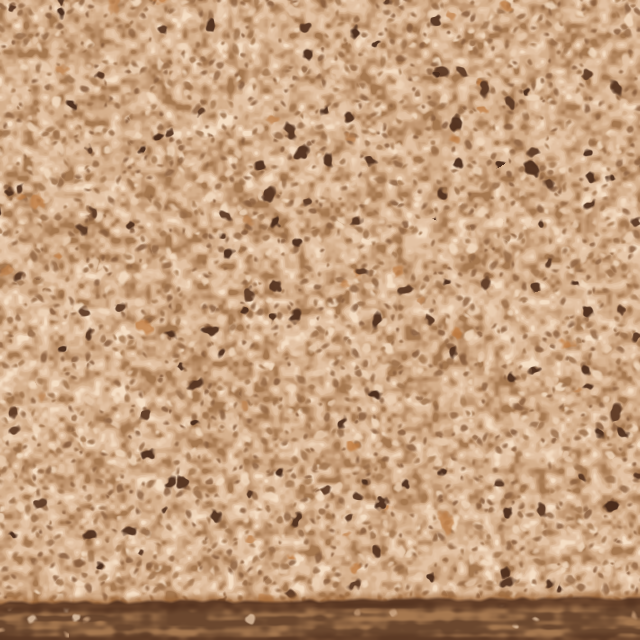
A WebGL 2 fragment shader for this texture:

```glsl
#version 300 es
precision highp float;
// Fine sandy stone above a dark weathered ledge. Layered value noise is
// mapped to a tan colour ramp, then soft elongated specks are scattered on
// jittered grids; the ledge is built from horizontally stretched noise.

uniform vec2 u_resolution;
out vec4 fragColor;

const vec3 UMBER  = vec3(0.27, 0.15, 0.09);
const vec3 BROWN  = vec3(0.51, 0.34, 0.22);
const vec3 SIENNA = vec3(0.65, 0.47, 0.31);
const vec3 TAN    = vec3(0.76, 0.59, 0.44);
const vec3 SAND   = vec3(0.84, 0.69, 0.55);
const vec3 CREAM  = vec3(0.89, 0.76, 0.64);
const vec3 IVORY  = vec3(0.96, 0.87, 0.77);
const vec3 OCHRE  = vec3(0.76, 0.47, 0.22);

float hash(vec2 p) {
    return fract(sin(dot(p, vec2(127.1, 311.7))) * 43758.5453);
}

vec2 hash2(vec2 p) {
    return vec2(hash(p), hash(p + vec2(37.2, 17.9)));
}

float noise(vec2 p) {
    vec2 i = floor(p), f = fract(p);
    f = f * f * (3.0 - 2.0 * f);
    float low = mix(hash(i), hash(i + vec2(1, 0)), f.x);
    float high = mix(hash(i + vec2(0, 1)), hash(i + vec2(1, 1)), f.x);
    return mix(low, high, f.y);
}

// Scattered soft ovals: x is coverage, y a random shade of the top speck.
// Radii are in cells, softness in canvas units.
vec2 specks(vec2 uv, float cells, float density, vec2 radii, float softness, float seed) {
    vec2 p = uv * cells;
    p += 0.22 * (vec2(noise(uv * 130.0 + seed), noise(uv * 130.0 - seed)) - 0.5);
    vec2 home = floor(p), best = vec2(0.0);
    for (int y = -1; y <= 1; y++) {
        for (int x = -1; x <= 1; x++) {
            vec2 cell = home + vec2(x, y);
            vec2 key = cell + seed;
            if (hash(key + 5.3) > density) continue;
            vec2 d = p - cell - hash2(key);
            float angle = 6.2832 * hash(key + 9.1);
            float c = cos(angle), s = sin(angle);
            d = mat2(c, -s, s, c) * d;
            d.x /= 1.0 + 0.8 * hash(key + 3.7);
            float pick = hash(key + 13.4);
            float radius = mix(radii.x, radii.y, pick * pick);
            float soft = softness * cells;
            float cover = 1.0 - smoothstep(radius - soft, radius + soft, length(d));
            if (cover > best.x) best = vec2(cover, hash(key + 21.6));
        }
    }
    return best;
}

// Tan ramp over a tone measured in standard deviations from the mean.
vec3 sandRamp(float tone) {
    vec3 col = mix(SIENNA, TAN, smoothstep(-2.2, -0.9, tone));
    col = mix(col, SAND, smoothstep(-1.1, 0.1, tone));
    col = mix(col, CREAM, smoothstep(0.1, 1.2, tone));
    return mix(col, IVORY, smoothstep(1.3, 2.8, tone));
}

vec3 sandColor(vec2 uv) {
    // Mottled ground
    float grain = 0.6 * noise(uv * 72.0) + 0.4 * noise(uv * 125.0 + 41.0);
    float drift = noise(uv * 6.0 + 8.0) - 0.5;
    vec3 col = sandRamp((grain - 0.5) / 0.145 + 0.5 * drift + 0.1);

    // Pale, brown, ochre and dark grains
    vec2 pale = specks(uv, 52.0, 0.24, vec2(0.16, 0.36), 0.0026, 11.0);
    col = mix(col, mix(CREAM, IVORY, pale.y), 0.85 * pale.x);
    vec2 brown = specks(uv, 64.0, 0.40, vec2(0.15, 0.33), 0.0024, 53.0);
    col = mix(col, mix(BROWN, SIENNA, brown.y), 0.8 * brown.x);
    vec2 ochre = specks(uv, 24.0, 0.06, vec2(0.10, 0.24), 0.003, 87.0);
    col = mix(col, mix(OCHRE, TAN, 0.5 * ochre.y), 0.75 * ochre.x);
    float cluster = smoothstep(0.35, 0.0, length((uv - vec2(0.75, 0.78)) * vec2(0.9, 1.0)));
    vec2 dark = specks(uv, 32.0, 0.13 + 0.16 * cluster,
                       vec2(0.15, 0.27 + 0.12 * cluster), 0.0021, 129.0);
    return mix(col, mix(UMBER, BROWN, 0.45 * dark.y), 0.95 * dark.x);
}

vec3 ledgeColor(vec2 uv, float depth) {
    // Streaked face between a dark lip and a dark foot
    float streak = 0.6 * noise(uv * vec2(14.0, 150.0)) + 0.4 * noise(uv * vec2(70.0, 110.0));
    vec3 col = mix(BROWN * 0.82, SIENNA, smoothstep(0.3, 0.85, streak));
    float lip = 1.0 - smoothstep(0.008, 0.023, depth);
    float foot = 1.0 - smoothstep(0.002, 0.013, uv.y + 0.008 * (streak - 0.5));
    col = mix(col, mix(UMBER, BROWN, 0.4 * streak + 0.15), max(0.85 * lip, 0.65 * foot));

    // Loose pale grains, gathered toward the left
    float gather = 1.0 - smoothstep(0.08, 0.22, uv.x);
    vec2 chips = specks(uv, 50.0, 0.05 + 0.40 * gather, vec2(0.16, 0.36), 0.0025, 171.0);
    return mix(col, mix(TAN, IVORY, chips.y), 0.8 * chips.x * (1.0 - lip));
}

void main() {
    vec2 uv = gl_FragCoord.xy / u_resolution;
    float edge = 0.059 + 0.007 * uv.x + 0.006 * (noise(vec2(uv.x * 60.0, 3.0)) - 0.5);
    float depth = edge - uv.y;
    vec3 col = sandColor(uv);
    // Warm stain where the sand meets the ledge
    col = mix(col, OCHRE * 0.8, 0.55 * smoothstep(-0.014, 0.0, depth));
    col = mix(col, ledgeColor(uv, depth), smoothstep(-0.003, 0.004, depth));
    fragColor = vec4(col, 1.0);
}
```
